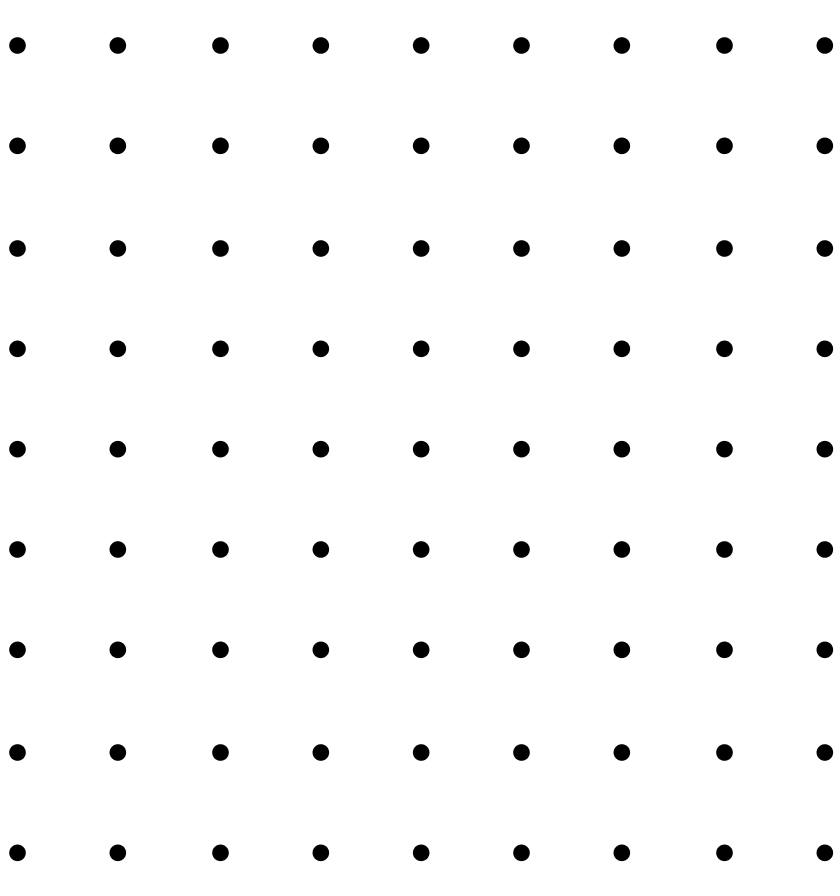
Write a Shadertoy shader that draws this pattern.

```glsl
#define UNITS_ACROSS 360.0
#define PITCH 43.2
#define FIRST_DOT vec2(7.5, 19.5)
#define SNAP_BIAS 0.7
#define DOT_RADIUS 3.55
#define PAPER vec3(1.0)
#define INK vec3(0.0)

// Centre of the dot nearest to p, snapped to whole units
vec2 nearestDot(vec2 p) {
    vec2 cell = floor((p - FIRST_DOT) / PITCH + 0.5);
    return FIRST_DOT + floor(cell * PITCH + SNAP_BIAS);
}

void mainImage(out vec4 fragColor, in vec2 fragCoord) {
    // Grid units measured from the top left
    float unitsPerPixel = UNITS_ACROSS / iResolution.x;
    vec2 p = vec2(fragCoord.x, iResolution.y - fragCoord.y) * unitsPerPixel;

    // Round dot with an edge one pixel wide
    float edge = length(p - nearestDot(p)) - DOT_RADIUS;
    float coverage = clamp(0.5 - edge / unitsPerPixel, 0.0, 1.0);

    fragColor = vec4(mix(PAPER, INK, coverage), 1.0);
}
```
